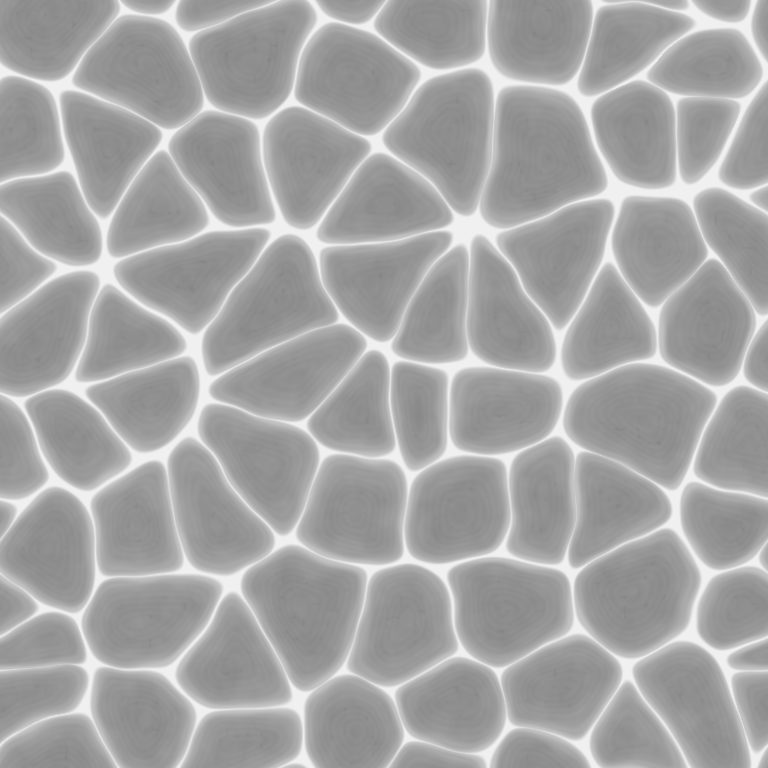
Give the GLSL for this texture map, as a Shadertoy shader.

```glsl
// Grey rounded pebbles set in pale, soft grout, tiling on all sides.
// A warped, wrapping Voronoi diagram gives each pebble a smoothed border
// distance; translucent wobbling layers darken it from rim to centre.

const float CELLS = 8.0;   // pebbles along each side

// Two random values in 0..1 for a lattice point that wraps after "period"
vec2 hash2(vec2 cell, float period, uint seed) {
    uvec2 v = uvec2(mod(cell, period)) + uvec2(seed * 131u, seed * 517u + 7u);
    v = v * 1664525u + 1013904223u;
    v.x += v.y * 1664525u;
    v.y += v.x * 1664525u;
    v ^= v >> 16u;
    v.x += v.y * 1664525u;
    v.y += v.x * 1664525u;
    v ^= v >> 16u;
    return vec2(v & 65535u) / 65535.0;
}

float cornerSlope(vec2 cell, vec2 offset, float period, uint seed) {
    float angle = 6.2832 * hash2(cell + offset, period, seed).x;
    return 0.0;
}

// Slope of one lattice corner, seen from the point f inside the cell
float corner(vec2 cell, vec2 f, vec2 offset, float period, uint seed) {
    float angle = 6.2832 * hash2(cell + offset, period, seed).x;
    return dot(vec2(cos(angle), sin(angle)), f - offset);
}

// Wrapping gradient noise, roughly -0.7..0.7; uv spans 0..1
float noise(vec2 uv, float period, uint seed) {
    vec2 p = uv * period, cell = floor(p), f = p - cell;
    vec2 u = f * f * f * (f * (f * 6.0 - 15.0) + 10.0);
    return mix(
        mix(corner(cell, f, vec2(0, 0), period, seed),
            corner(cell, f, vec2(1, 0), period, seed), u.x),
        mix(corner(cell, f, vec2(0, 1), period, seed),
            corner(cell, f, vec2(1, 1), period, seed), u.x), u.y);
}

// Centre of the pebble that belongs to a grid cell
vec2 site(vec2 cell) {
    return cell + 0.5 + 0.94 * (hash2(cell, CELLS, 3u) - 0.5);
}

// Border distance with rounded corners (x) and a random value per pebble (y)
vec2 pebble(vec2 p) {
    vec2 home = floor(p), nearest = home, toNearest = vec2(9.0);
    for (int j = -2; j <= 2; j++)
    for (int i = -2; i <= 2; i++) {
        vec2 cell = floor(p) + vec2(i, j), r = site(cell) - p;
        if (dot(r, r) < dot(toNearest, toNearest)) {
            toNearest = r;
            nearest = cell;
        }
    }
    // Exponential smooth minimum over all bisectors
    float sum = 0.0;
    for (int j = -2; j <= 2; j++)
    for (int i = -2; i <= 2; i++) {
        if (i == 0 && j == 0) continue;
        vec2 r = site(nearest + vec2(i, j)) - p;
        float border = dot(0.5 * (r + toNearest), normalize(r - toNearest));
        sum += exp(-16.0 * border);
    }
    return vec2(-log(sum) / 16.0, hash2(nearest, CELLS, 5u).y);
}

void mainImage(out vec4 fragColor, in vec2 fragCoord) {
    vec2 uv = fragCoord / iResolution.xy;

    // Bend the borders a little
    vec2 p = uv * CELLS;
    p += 0.16 * vec2(noise(uv, 8.0, 11u), noise(uv, 8.0, 12u));
    p += 0.04 * vec2(noise(uv, 20.0, 13u), noise(uv, 20.0, 14u));
    vec2 stone = pebble(p);

    // Wider and narrower gaps
    float d = stone.x + 0.025 * noise(uv, 6.0, 15u);

    // Layers from the grout inwards, each with its own wobble
    float rim    = smoothstep(-0.014, 0.024, d + 0.008 * noise(uv, 28.0, 21u));
    float halo   = smoothstep(0.010, 0.070, d + 0.040 * noise(uv, 18.0, 22u));
    float body   = smoothstep(0.050, 0.130, d + 0.060 * noise(uv, 16.0, 23u));
    float centre = smoothstep(0.100, 0.300, d + 0.120 * noise(uv, 22.0, 24u));
    float grey = 0.94 - 0.18 * rim - 0.10 * halo - 0.06 * body - 0.04 * centre;

    // Faint contour bands, cloudy mottling and fine dark specks
    float cloud = noise(uv, 36.0, 31u) + 0.7 * noise(uv, 80.0, 32u);
    float speck = smoothstep(0.25, 0.6, noise(uv, 110.0, 33u));
    grey += halo * 0.005 * sin(110.0 * d + 3.0 * noise(uv, 24.0, 34u));
    grey += body * (0.018 * cloud - 0.025 * speck * centre);
    grey += body * 0.016 * (stone.y - 0.5);

    fragColor = vec4(vec3(grey), 1.0);
}
```
